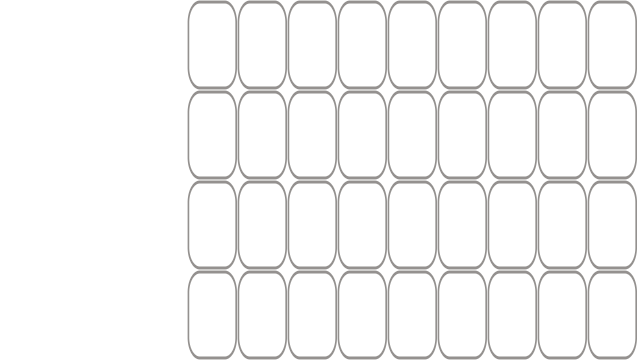
Write a Shadertoy shader that draws this pattern.

```glsl
// Draws a nine by four grid of tall rounded grey frames on white, with an empty left margin.

// Signed distance to a rounded unit square; also returns its outward normal.
float roundedSquare(vec2 p, float radius, out vec2 normal) {
    vec2 q = abs(p) - 0.5 + radius;
    vec2 corner = max(q, 0.0);
    normal = normalize(corner + 1e-5);
    return length(corner) + min(max(q.x, q.y), 0.0) - radius;
}

void mainImage(out vec4 fragColor, in vec2 fragCoord) {
    vec2 uv = fragCoord / iResolution.y;

    // Cell space: stretching each cell makes horizontal strokes thicker
    vec2 cellSize = vec2(0.13889, 0.25);
    vec2 grid = (uv - vec2(0.5203, 0.0)) / cellSize;
    vec2 cell = floor(grid);
    vec2 local = fract(grid) - 0.5;

    // Frame stroke, inset to leave a hairline gap between neighbours
    vec2 normal;
    float dist = roundedSquare(local, 0.25, normal);
    float pixel = length(normal / cellSize) / iResolution.y;
    float stroke = clamp(0.5 + (0.0165 - abs(dist + 0.0225)) / pixel, 0.0, 1.0);

    // Keep only the nine columns and four rows
    bool inside = cell.x >= 0.0 && cell.x < 9.0 && cell.y >= 0.0 && cell.y < 4.0;
    stroke *= float(inside);

    vec3 paper = vec3(1.0);
    vec3 frameGrey = vec3(0.58, 0.57, 0.56);
    fragColor = vec4(mix(paper, frameGrey, stroke), 1.0);
}
```
